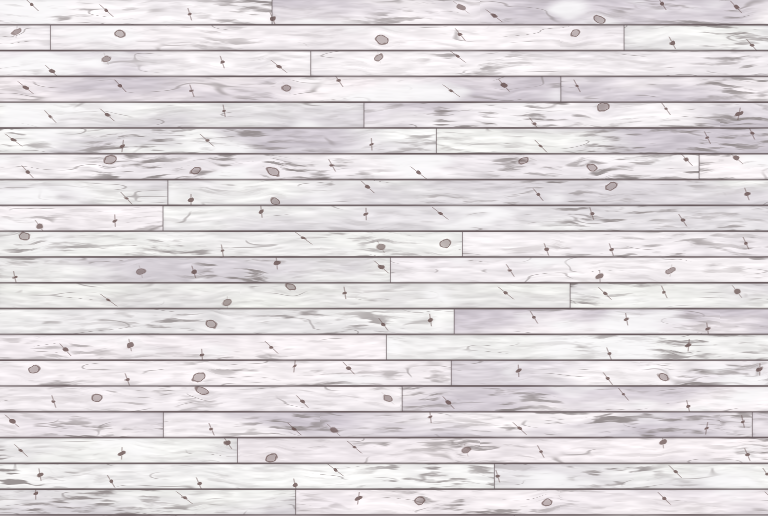
This texture is drawn by a Shadertoy shader. Its source:

```glsl
// Whitewashed timber wall: twenty rows of long boards with staggered butt joints.
// Each board gets its own stain, paint patches, stretched grain, cracks and knots;
// lengths are measured in board heights, so the design scales with the canvas.

const float ROWS = 20.0;           // boards from bottom to top
const float SEAM_OFFSET = 0.04;    // height of the lowest seam
const float SEAM_HALF = 0.032;     // half width of the gap between rows
const float JOINT_HALF = 0.018;    // half width of the gap between board ends
const vec2 BOARD_LENGTH = vec2(19.0, 28.0);
const float KNOT_SPACING = 3.1;
const float KNOT_CHANCE = 0.8;
const float GRAIN_DEPTH = 0.17;

const vec3 WHITE = vec3(0.985, 0.98, 0.985);
const vec3 PINK = vec3(0.975, 0.945, 0.955);
const vec3 CREAM = vec3(0.945, 0.945, 0.93);
const vec3 STAIN = vec3(0.80, 0.77, 0.805);
const vec3 BARE_WOOD = vec3(0.56, 0.53, 0.53);
const vec3 GAP = vec3(0.40, 0.35, 0.36);
const vec3 RUST = vec3(0.36, 0.27, 0.26);

float hash(vec2 p) {
    vec3 a = fract(p.xyx * 0.1031);
    a += dot(a, a.yzx + 33.33);
    return fract((a.x + a.y) * a.z);
}

float noise(vec2 p) {
    vec2 i = floor(p), f = fract(p);
    f = f * f * (3.0 - 2.0 * f);
    return mix(mix(hash(i), hash(i + vec2(1, 0)), f.x),
               mix(hash(i + vec2(0, 1)), hash(i + vec2(1, 1)), f.x), f.y);
}

// Sum of octaves, each finer and fainter
float layers(vec2 p) {
    float sum = 0.0, weight = 0.54;
    for (int i = 0; i < 4; i++) {
        sum += weight * noise(p);
        p = p * 1.9 + 17.3;
        weight *= 0.5;
    }
    return sum;
}

// Smooth-edged coverage of a band around distance zero
float band(float dist, float halfWidth, float px) {
    return clamp((halfWidth - dist) / px + 0.5, 0.0, 1.0);
}

void mainImage(out vec4 fragColor, in vec2 fragCoord) {
    float px = ROWS / iResolution.y;
    vec2 q = fragCoord * px - vec2(0.0, SEAM_OFFSET);

    // Board layout
    float row = floor(q.y);
    float v = fract(q.y);
    float boardLength = mix(BOARD_LENGTH.x, BOARD_LENGTH.y, hash(vec2(row, 3.0)));
    float along = q.x / boardLength + hash(vec2(row, 11.0));
    float board = floor(along);
    float u = fract(along);
    float seed = hash(vec2(board + 5.0, row + 29.0));
    float wear = hash(vec2(row + 41.0, board + 2.0));
    float seamDist = min(v, 1.0 - v);
    float jointDist = min(u, 1.0 - u) * boardLength;

    // One possible knot per cell along the row
    float cell = floor(q.x / KNOT_SPACING);
    vec2 knotSeed = vec2(cell + 13.0, row + 57.0);
    vec2 centre = vec2((cell + mix(0.15, 0.85, hash(knotSeed))) * KNOT_SPACING,
                       row + mix(0.15, 0.85, hash(knotSeed + 7.0)));
    float present = step(hash(knotSeed + 19.0), KNOT_CHANCE);
    float size = hash(knotSeed + 31.0);
    float radius = mix(0.055, 0.17, size * size * size);
    vec2 d = q - centre;
    d.x += d.y * (hash(knotSeed + 43.0) - 0.5) * 1.6;
    float knotDist = length(d * vec2(0.75, 1.0)) + 0.05 * (noise(q * 9.0) - 0.5);

    // Grain coordinates, bent around the knot
    vec2 g = q + vec2(floor(seed * 300.0), 0.0);
    g.y -= present * size * 0.7 * d.y * exp(-dot(d, d) * 5.0);
    g.y += 0.06 * sin(g.x * 0.7) + 0.03 * sin(g.x * 1.9 + 2.0);

    // Paint: tinted coat, worn stain and bright dabs
    vec3 paint = mix(WHITE, seed < 0.5 ? PINK : CREAM, 0.45 + 0.55 * hash(vec2(row, seed * 90.0)));
    float worn = smoothstep(0.28, 0.68, layers(g * vec2(0.22, 0.75)));
    vec3 color = mix(paint, STAIN, worn * mix(0.12, 0.95, wear));
    float dab = smoothstep(0.62, 0.8, layers(g * vec2(0.28, 0.8) + 71.0));
    color = mix(color, WHITE, dab * 0.9);

    // Long fibres, then weathered streaks and thin cracks
    float fibre = layers(g * vec2(0.8, 7.0));
    float fine = noise(g * vec2(2.2, 13.0));
    float bareness = 1.0 - 0.75 * dab;
    color += GRAIN_DEPTH * bareness * (0.7 * (fibre - 0.48) + 0.4 * (fine - 0.5));
    float weathered = smoothstep(0.45, 0.75, layers(g * vec2(0.2, 0.6) + 130.0));
    float streak = smoothstep(0.52, 0.78, layers(g * vec2(1.1, 8.0) + 37.0));
    color = mix(color, BARE_WOOD, streak * bareness * (0.14 + 0.75 * weathered));
    float crack = 1.0 - smoothstep(0.0, 0.045, abs(noise(g * vec2(0.55, 4.0) + 9.0) - 0.5));
    crack *= smoothstep(0.55, 0.8, noise(g * vec2(0.9, 2.0) + 53.0));
    color = mix(color, BARE_WOOD, crack * bareness * 0.5);

    // Knots: small ones are dark specks, large ones pale with a ring
    float large = smoothstep(0.09, 0.12, radius);
    float speck = band(knotDist, radius, px);
    float ring = band(abs(knotDist - radius), 0.025, px);
    float knot = mix(speck * 0.75, max(ring * 0.65, speck * 0.35), large);
    float flick = band(abs(d.x + d.y * 0.6), 0.025, px) * band(abs(d.y), 0.24, px);
    color = mix(color, RUST, present * max(knot, flick * 0.4 * (1.0 - large)));

    // Gaps and the soft shade beside them
    float gapTone = mix(0.6, 1.0, noise(vec2(q.x * 0.45, floor(q.y + 0.5) * 7.0)));
    color *= 1.0 - 0.13 * exp(-seamDist * 20.0) - 0.07 * exp(-jointDist * 20.0);
    color = mix(color, GAP, band(jointDist, JOINT_HALF, px) * 0.65);
    color = mix(color, GAP, band(seamDist, SEAM_HALF, px) * gapTone);

    fragColor = vec4(clamp(color, 0.0, 1.0), 1.0);
}
```
